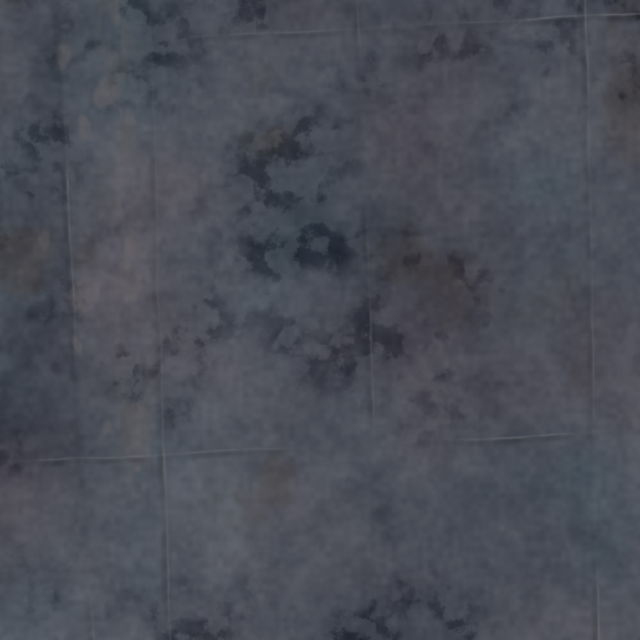
This texture is drawn by a WebGL 2 fragment shader. Its source:

```glsl
#version 300 es
precision highp float;
// Weathered slate-blue metal: layered value noise gives the cloudy tone, speckled
// stain clusters and soft grain; slightly slanted, broken seams divide it into
// panels, and pale worn flakes gather along a narrow strip on the left.

uniform vec2 u_resolution;
out vec4 fragColor;

const vec3 SLATE = vec3(0.304, 0.316, 0.354);
const vec3 WARM_SHIFT = vec3(0.075, 0.0, 0.0);
const vec3 FLAKE = vec3(0.40, 0.385, 0.39);
const vec3 RUST = vec3(0.275, 0.26, 0.26);
const vec3 SEAM_LIGHT = vec3(0.42, 0.43, 0.45);
const vec4 SEAM_X = vec4(0.145, 0.265, 0.595, 0.935);
const vec4 SEAM_SLANT = vec4(-0.055, -0.03, -0.035, -0.02);
const vec2 SEAM_Y = vec2(0.275, 0.925);
const float SEAM_RISE = 0.055;
const float SEAM_WIDTH = 0.0019;
const float CLOUD_DEPTH = 0.13;
const float STAIN_DEPTH = 0.085;
const float MOTTLE_DEPTH = 0.075;
const float GRAIN_DEPTH = 0.055;
const float PANEL_DEPTH = 0.022;
const float BRIGHTNESS = 0.018;
const int FLAKE_COUNT = 9;

float hash(vec2 p) {
  vec3 q = fract(vec3(p.xyx) * 0.1031);
  q += dot(q, q.yzx + 33.33);
  return fract((q.x + q.y) * q.z);
}

float noise(vec2 p) {
  vec2 cell = floor(p), f = fract(p);
  f = f * f * (3.0 - 2.0 * f);
  float low = mix(hash(cell), hash(cell + vec2(1, 0)), f.x);
  float high = mix(hash(cell + vec2(0, 1)), hash(cell + vec2(1, 1)), f.x);
  return mix(low, high, f.y);
}

float fbm(vec2 p) {
  float sum = 0.0, weight = 0.5;
  for (int i = 0; i < 5; i++) {
    sum += weight * noise(p);
    p = mat2(0.8, 0.6, -0.6, 0.8) * p * 2.03 + 17.3;
    weight *= 0.5;
  }
  return sum / 0.97;
}

// x: pale broken edge, y: soft shadow beside it; d is the signed distance
vec2 seam(float d, float along, float id) {
  float broken = smoothstep(0.48, 0.78, noise(vec2(along * 5.0, id * 9.1)));
  float worn = 0.2 + 0.8 * noise(vec2(along * 42.0, id * 5.7));
  float edge = exp(-pow(d / SEAM_WIDTH, 2.0)) * broken * worn;
  float shadow = exp(-pow((d + 0.006) / 0.005, 2.0)) * (0.25 + 0.75 * broken) * worn;
  return vec2(edge, shadow);
}

void main() {
  vec2 p = gl_FragCoord.xy / u_resolution.y;
  vec2 warp = vec2(fbm(p * 9.0), fbm(p * 9.0 + 40.0)) - 0.5;

  // Cloudy tone, mottling and fine woven grain
  float tone = BRIGHTNESS + CLOUD_DEPTH * (fbm(p * 3.2 + 4.0) - 0.5);
  float grain = 0.5 * noise(p * vec2(125.0, 75.0)) + 0.5 * noise(p * vec2(70.0, 120.0) + 31.0);
  tone += GRAIN_DEPTH * (grain - 0.5) + MOTTLE_DEPTH * (fbm(p * 30.0 + 8.0) - 0.5);

  // Clustered dark stains broken into small speckles
  float cluster = smoothstep(0.45, 0.70, fbm(p * 4.2 + 63.0));
  float speckles = smoothstep(0.44, 0.64, fbm(p * 42.0 + 12.0));
  float patches = smoothstep(0.36, 0.62, fbm(p * 15.0 + 77.0));
  tone -= cluster * (0.012 + patches * (0.018 + STAIN_DEPTH * speckles));

  // Panels: each seam also steps the tone slightly
  vec2 seams = vec2(0.0);
  for (int i = 0; i < 4; i++) {
    float id = float(i) + 1.0;
    float d = p.x - SEAM_X[i] - SEAM_SLANT[i] * p.y - 0.008 * warp.x;
    tone += PANEL_DEPTH * (hash(vec2(id, 3.0)) - 0.5) * smoothstep(-0.006, 0.006, d);
    seams += seam(d, p.y, id);
  }
  for (int i = 0; i < 2; i++) {
    float id = float(i) + 6.0;
    float d = p.y - SEAM_Y[i] - SEAM_RISE * p.x - 0.010 * warp.y;
    tone += PANEL_DEPTH * (hash(vec2(id, 8.0)) - 0.5) * smoothstep(-0.006, 0.006, d);
    seams += seam(d, p.x, id);
  }
  float leftEdge = SEAM_X.x + SEAM_SLANT.x * p.y;
  float leftPanel = 1.0 - smoothstep(-0.008, 0.008, p.x - leftEdge);
  tone -= 0.032 * leftPanel * smoothstep(0.22, 0.29, p.y);

  // Base colour drifting between violet and blue-green
  vec3 color = SLATE + tone * vec3(1.0, 1.0, 0.97);
  color += WARM_SHIFT * (fbm(p * 4.5 + 90.0) - 0.5);
  float rust = smoothstep(0.66, 0.80, fbm(p * 5.0 + 140.0));
  color = mix(color, RUST + 0.7 * tone, 0.5 * rust);

  // Worn strip and scattered flakes
  float center = 0.235 - 0.055 * p.y + 0.03 * warp.x;
  float strip = exp(-pow((p.x - center) / 0.026, 2.0)) * smoothstep(0.08, 0.2, p.y);
  float flakes = 0.75 * strip * smoothstep(0.42, 0.56, fbm(p * vec2(28.0, 12.0) + 55.0));
  for (int i = 0; i < FLAKE_COUNT; i++) {
    float id = float(i);
    vec2 spot = vec2(0.02 + 0.2 * hash(vec2(id, 21.0)), 0.3 + 0.7 * hash(vec2(id, 47.0)));
    float radius = mix(0.005, 0.018, hash(vec2(id, 73.0)));
    float d = length((p - spot + 0.06 * warp) * vec2(1.0, 0.6)) - radius;
    flakes = max(flakes, 0.8 * (1.0 - smoothstep(-0.004, 0.004, d)));
  }
  color = mix(color, FLAKE + 0.6 * tone, 0.6 * flakes);

  // Seam shadow and highlight on top
  color *= 1.0 - 0.17 * min(seams.y, 1.0);
  color = mix(color, SEAM_LIGHT, 0.6 * min(seams.x, 1.0));
  fragColor = vec4(color, 1.0);
}
```
